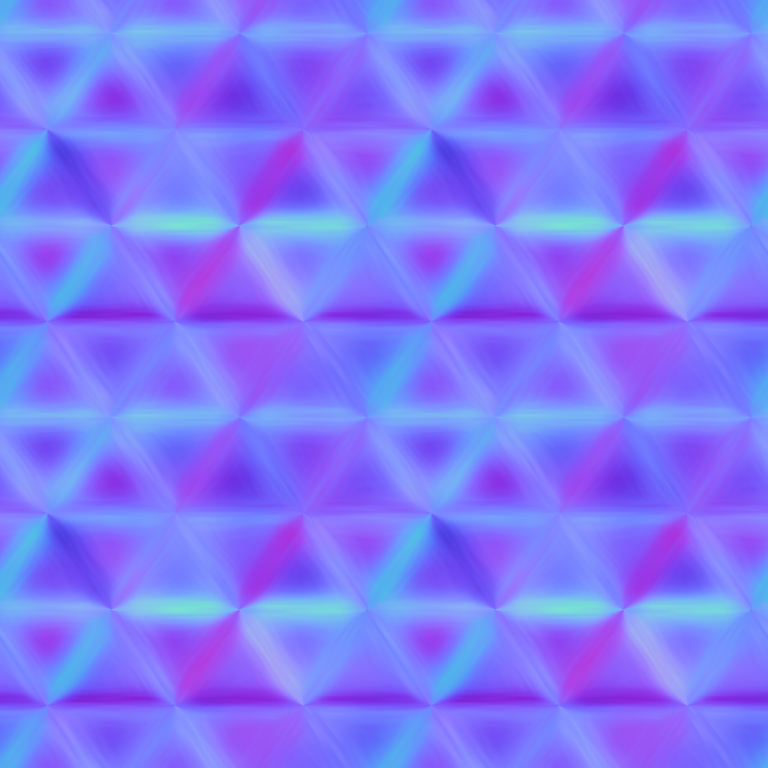
Write a WebGL 2 fragment shader that draws this texture map.

```glsl
#version 300 es
precision highp float;
// Tangent-space normal map of brushed fibres woven on a triangular lattice.
// Wide soft bands along the lattice edges tilt the surface across themselves;
// barycentric weights blend them with face tilts, wrapped noise and fine streaks.

#define REPEATS 2.0                            // tiles across and down
#define LATTICE vec2(3.0, 4.0)                 // columns and rows per tile
#define ORIGIN vec2(0.37, 0.65)                // lattice offset, in cells
#define TILT_ABOVE vec4(-0.66, 0.62, -0.15, 0.62) // slope just above each row line
#define TILT_BELOW vec4(0.2, 0.5, 0.25, 0.52)  // slope just below it
#define ROW_VARIATION 0.22
#define DIAGONAL_TILT vec2(0.36, 0.54)
#define FACE_TILT vec2(0.02, -0.42)
#define FACE_VARIATION vec2(0.25, 0.3)
#define CLOUD_TILT vec2(0.24, 0.3)
#define FIBRE_LINES 22.0                       // fibres per lattice row
#define FIBRE_DEPTH 0.27

uniform vec2 u_resolution;
out vec4 fragColor;

float hash(vec2 p) { return fract(sin(dot(p, vec2(127.1, 311.7))) * 43758.5453); }
float signedHash(vec2 p) { return hash(p) * 2.0 - 1.0; }
vec2 wrap(vec2 p, vec2 period) { return p - period * floor((p + 0.5) / period); }

float valueNoise(vec2 p, vec2 period) {
    vec2 cell = floor(p), f = p - cell;
    f = f * f * (3.0 - 2.0 * f);
    vec2 a = wrap(cell, period), b = wrap(cell + 1.0, period);
    float low = mix(hash(a), hash(vec2(b.x, a.y)), f.x);
    float high = mix(hash(vec2(a.x, b.y)), hash(b), f.x);
    return mix(low, high, f.y);
}

// Skewed lattice coordinates back to columns and rows
vec2 unskew(vec2 p) { return vec2(p.x + 0.5 * p.y, p.y); }

// Identity of a lattice feature, equal in every tile
vec2 wrapId(vec2 p) { return wrap(floor(p * 4.0 + 0.5), LATTICE * 4.0) + 0.5; }

// Fine streaks running along an edge, wavering away from it
float fibres(float across, float along, vec2 id) {
    float waver = sin(along * 11.0 + id.x) * across * 1.6;
    vec2 p = vec2(across * FIBRE_LINES + waver, along * 2.0) + id * 37.0;
    float coarse = valueNoise(p, vec2(4096.0));
    float fine = valueNoise(p * vec2(1.7, 2.0) + 19.0, vec2(4096.0));
    return coarse * 0.5 + fine * 0.5 - 0.5;
}

void main() {
    vec2 tilePos = gl_FragCoord.xy / u_resolution * REPEATS * LATTICE;
    vec2 pos = tilePos - ORIGIN;

    // Triangle under this point and its barycentric coordinates
    vec2 skewed = vec2(pos.x - 0.5 * pos.y, pos.y);
    vec2 cell = floor(skewed), f = skewed - cell;
    float down = step(1.0, f.x + f.y);
    vec3 bary = vec3(1.0 - f.x - f.y, f.x, f.y);
    if (down > 0.5) bary = vec3(f.x + f.y - 1.0, 1.0 - f.x, 1.0 - f.y);

    // Each edge dominates where its opposite coordinate vanishes
    vec3 weight = bary.yzx * bary.zxy;
    weight = weight * weight + 1e-5;
    weight /= weight.x + weight.y + weight.z;

    // Fibres fade out when too fine for the canvas
    float linesPerPixel = FIBRE_LINES * REPEATS * LATTICE.y / u_resolution.y;
    float fibreDepth = FIBRE_DEPTH * (1.0 - smoothstep(0.55, 1.1, linesPerPixel));

    vec2 edgeTilt = vec2(0.0), fibreTilt = vec2(0.0);
    for (int i = 0; i < 3; i++) {
        // Edge midpoint: falling diagonal, rising diagonal, horizontal
        vec2 middle = vec2(i == 1 ? down : 0.5, i == 2 ? down : 0.5);
        middle = unskew(cell + middle);
        vec2 id = wrapId(middle);
        float across = bary[i] * (1.0 - 2.0 * down);
        float along = pos.y - middle.y;
        float slope = signedHash(id + 3.1);
        vec2 normal = DIAGONAL_TILT;
        if (i == 0) slope = slope * 0.9 - 0.2;
        if (i == 1) { // rising edges swing once across the tile
            slope = 0.8 * cos(6.2832 * (middle.x - 1.5) / LATTICE.x) + 0.3 * slope;
            normal.y = -normal.y;
        }
        if (i == 2) {
            int row = int(mod(middle.y + 0.5, LATTICE.y));
            float side = smoothstep(-0.1, 0.1, across);
            slope = mix(TILT_BELOW[row], TILT_ABOVE[row], side) + ROW_VARIATION * slope;
            normal = vec2(0.0, 1.0);
            along = pos.x - middle.x;
        }
        edgeTilt += weight[i] * slope * normal;
        float strength = 0.35 + 0.65 * exp(-4.0 * bary[i]);
        fibreTilt += weight[i] * strength * fibres(across, along, id) * normalize(normal);
    }

    // Vertices flatten a little; faces tilt softly away from their edges
    edgeTilt *= 1.0 - 0.5 * smoothstep(0.75, 1.0, max(bary.x, max(bary.y, bary.z)));
    vec2 faceId = wrapId(unskew(cell)) + down * 41.0;
    vec2 faceTilt = vec2(signedHash(faceId + 5.7), signedHash(faceId + 9.2));
    faceTilt = FACE_TILT + FACE_VARIATION * faceTilt;
    float faceWeight = 0.75 * pow(max(27.0 * bary.x * bary.y * bary.z, 0.0), 2.0);

    // Broad wrapped noise loosens the regular lattice
    vec2 cloudPos = tilePos * 2.0, period = LATTICE * 2.0;
    vec2 cloud = vec2(valueNoise(cloudPos, period), valueNoise(cloudPos + 23.0, period)) - 0.5;
    vec2 tilt = mix(edgeTilt, faceTilt, faceWeight) + CLOUD_TILT * cloud + fibreTilt * fibreDepth;

    // Encode the unit normal as a colour
    tilt *= min(1.0, 0.8 / max(length(tilt), 1e-4));
    fragColor = vec4(vec3(tilt, sqrt(1.0 - dot(tilt, tilt))) * 0.5 + 0.5, 1.0);
}
```
